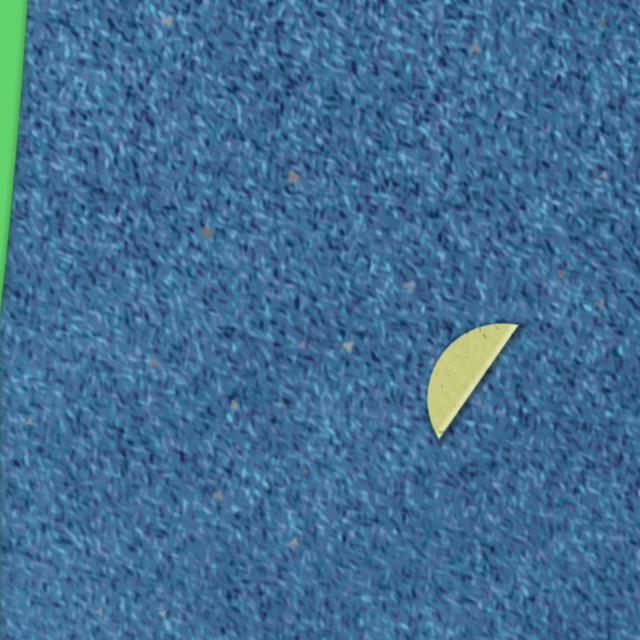
Give the GLSL for this texture, as a WebGL 2 fragment shader.

```glsl
#version 300 es
precision highp float;
// Blue rubber-crumb ground with a half-moon leaf, pale crumbs and a green kerb.
// The ground is cellular noise: every cell drops soft, slanted grains of random
// brightness, and layered sines vary the tone over the whole area.
uniform vec2 u_resolution;
out vec4 fragColor;

const float GRAIN_CELLS = 84.0;      // cells across the canvas
const int   GRAINS_PER_CELL = 2;
const float GRAIN_ANGLE = 2.1;       // main slant, radians
const float GRAIN_SPREAD = 1.7;      // range of slants around it
const vec2  GRAIN_RADII = vec2(1.0, 0.46);
const float CONTRAST_TOP = 0.78;
const float CONTRAST_BOTTOM = 0.56;
const float CRUMB_CELLS = 10.0;
const float CRUMB_CHANCE = 0.2;
const float SOFTNESS = 0.0022;       // half width of object edges

const vec3 BLUE_DARK  = vec3(0.09, 0.20, 0.35);
const vec3 BLUE_MID   = vec3(0.245, 0.425, 0.58);
const vec3 BLUE_LIGHT = vec3(0.43, 0.65, 0.80);
const vec3 TINT_TEAL  = vec3(-0.035, 0.035, 0.015);
const vec3 CRUMB_PALE = vec3(0.66, 0.68, 0.70);
const vec3 CRUMB_TAN  = vec3(0.50, 0.43, 0.40);
const vec3 KERB_GREEN = vec3(0.37, 0.79, 0.41);
const vec3 KERB_SHADE = vec3(0.16, 0.33, 0.36);
const vec3 LEAF_BODY  = vec3(0.78, 0.79, 0.50);
const vec3 LEAF_RIM   = vec3(0.86, 0.88, 0.68);
const vec3 LEAF_SPOT  = vec3(0.58, 0.55, 0.30);

const vec2  LEAF_TIP_LOW  = vec2(0.686, 0.314);
const vec2  LEAF_TIP_HIGH = vec2(0.810, 0.492);
const float LEAF_HEIGHT = 0.072;     // bulge of the arc above its chord

vec3 hash3(vec2 p) {
  vec3 q = fract(p.xyx * vec3(0.1031, 0.1030, 0.0973));
  q += dot(q, q.yxz + 33.33);
  return fract((q.xxy + q.yzz) * q.zyx);
}

// x: brightness, y: tint; both are centred on zero
vec2 grainField(vec2 p) {
  vec2 cell = floor(p), sum = vec2(0.0);
  for (int j = -1; j <= 1; j++)
  for (int i = -1; i <= 1; i++)
  for (int k = 0; k < GRAINS_PER_CELL; k++) {
    vec2 id = cell + vec2(i, j);
    vec3 place = hash3(id + float(k) * 151.0 + 17.0);
    vec3 look = hash3(id + float(k) * 211.0 + 403.0);
    float angle = GRAIN_ANGLE + GRAIN_SPREAD * (place.z - 0.5);
    vec2 axis = vec2(cos(angle), sin(angle));
    vec2 d = p - id - place.xy;
    vec2 q = vec2(dot(d, axis), dot(d, vec2(-axis.y, axis.x))) / GRAIN_RADII;
    float bump = max(1.0 - dot(q, q), 0.0);
    sum += bump * bump * (2.0 * look.xy - 1.0);
  }
  return sum;
}

// rgb: colour, a: cover of the scattered crumbs
vec4 crumbs(vec2 uv) {
  vec2 p = uv * CRUMB_CELLS, id = floor(p);
  vec3 place = hash3(id + 71.0), look = hash3(id + 907.0);
  vec2 d = p - id - mix(vec2(0.2), vec2(0.8), place.xy);
  float wobble = 1.0 + 0.25 * sin(3.0 * atan(d.y, d.x) + 6.28 * look.z);
  float radius = mix(0.055, 0.115, look.x) * wobble;
  float cover = 1.0 - smoothstep(0.3 * radius, 1.2 * radius, length(d));
  cover *= step(place.z, CRUMB_CHANCE) * mix(0.45, 0.9, look.y);
  return vec4(mix(CRUMB_TAN, CRUMB_PALE, look.z), cover);
}

// x: distance to the circle segment, y: distance from its chord into the leaf
vec2 leafDistance(vec2 p) {
  vec2 chord = LEAF_TIP_HIGH - LEAF_TIP_LOW;
  float halfChord = 0.5 * length(chord);
  vec2 inward = normalize(vec2(-chord.y, chord.x));
  vec2 d = p - 0.5 * (LEAF_TIP_LOW + LEAF_TIP_HIGH);
  float radius = (halfChord * halfChord + LEAF_HEIGHT * LEAF_HEIGHT) / (2.0 * LEAF_HEIGHT);
  float arc = length(d - inward * (LEAF_HEIGHT - radius)) - radius;
  float depth = dot(d, inward);
  return vec2(max(arc, -depth), depth);
}

void main() {
  vec2 uv = gl_FragCoord.xy / u_resolution;
  float soft = max(SOFTNESS, 0.75 / u_resolution.y);

  // ground
  vec2 grain = grainField(uv * GRAIN_CELLS);
  float patches = sin(uv.x * 11.0 + 2.0 * sin(uv.y * 7.0)) + sin(uv.y * 17.0 - uv.x * 9.0 + 1.0);
  float tone = grain.x * mix(CONTRAST_BOTTOM, CONTRAST_TOP, uv.y);
  tone += 0.035 * patches - 0.16 * (uv.x - 0.5);
  vec3 color = mix(BLUE_MID, tone < 0.0 ? BLUE_DARK : BLUE_LIGHT, min(abs(tone), 1.0));
  color += TINT_TEAL * grain.y;

  vec4 crumb = crumbs(uv);
  color = mix(color, crumb.rgb, crumb.a);

  // kerb along the left side, with a dark foot
  float t = (uv.y - 0.51) / 0.49;
  float kerbEdge = 0.043 * t + 0.012 * t * (1.0 - t);
  float foot = exp(-max(uv.x - max(kerbEdge, -0.002), 0.0) / 0.006);
  color = mix(color, KERB_SHADE, 0.65 * foot);
  float kerb = 1.0 - smoothstep(-soft, soft, uv.x - kerbEdge);
  vec3 kerbColor = KERB_GREEN * mix(0.88, 1.04, smoothstep(0.0, 0.012, kerbEdge - uv.x));
  color = mix(color, kerbColor, kerb);

  // leaf and its thin shadow
  float shadow = 1.0 - smoothstep(0.0, 0.011, leafDistance(uv - vec2(0.003, -0.002)).x);
  color *= 1.0 - 0.35 * shadow;
  vec2 leaf = leafDistance(uv);
  vec3 leafColor = mix(LEAF_RIM, LEAF_BODY, smoothstep(0.004, 0.013, leaf.y));
  leafColor = mix(leafColor, LEAF_SPOT, 0.6 * smoothstep(0.65, 1.2, grain.y)) + 0.02 * grain.x;
  color = mix(color, leafColor, 1.0 - smoothstep(-soft, soft, leaf.x));

  fragColor = vec4(clamp(color, 0.0, 1.0), 1.0);
}
```
